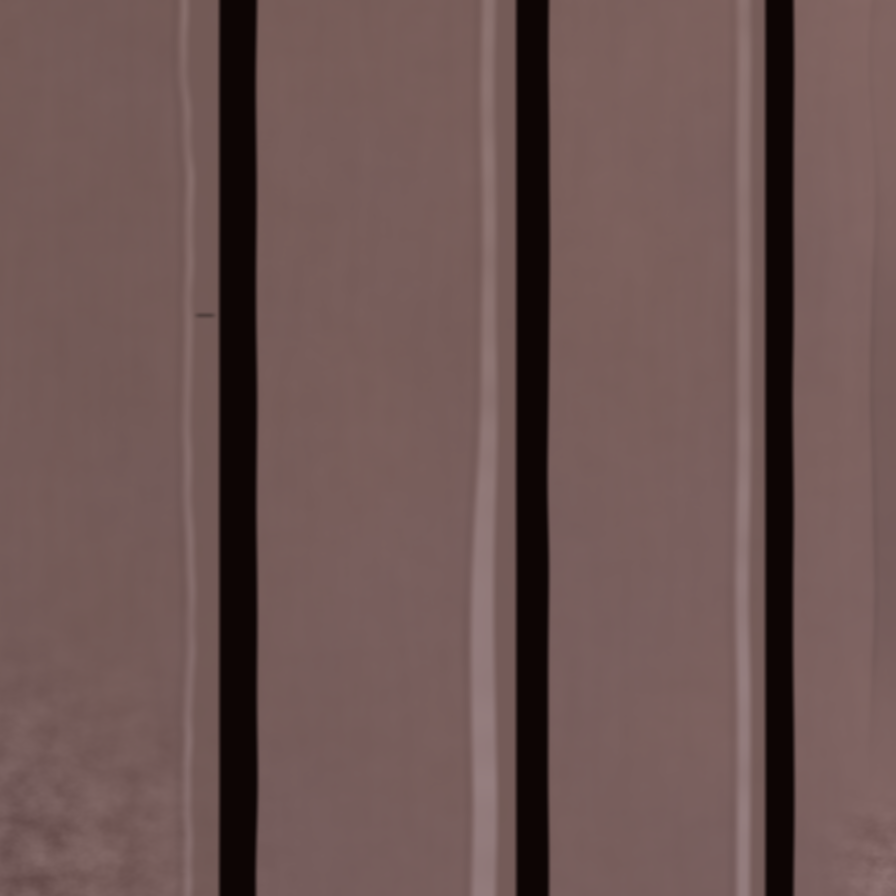
A three.js fragment shader for this texture:

```glsl
// Worn brown vertical boards with dark gaps and pale, uneven raised edges.
varying vec2 vUv;

const vec3 BOARD_DARK = vec3(0.435, 0.338, 0.322);
const vec3 BOARD_LIGHT = vec3(0.515, 0.402, 0.388);
const vec3 COOL_TINT = vec3(0.455, 0.365, 0.375);
const vec3 EDGE_FACE = vec3(0.445, 0.350, 0.335);
const vec3 RIDGE = vec3(0.585, 0.490, 0.480);
const vec3 GAP = vec3(0.050, 0.018, 0.016);
const int GAP_COUNT = 3;

vec2 hashGradient(vec2 cell) {
  vec2 q = vec2(dot(cell, vec2(127.1, 311.7)), dot(cell, vec2(269.5, 183.3)));
  return fract(sin(q) * 43758.5) * 2.0 - 1.0;
}

float gradientNoise(vec2 p) {
  vec2 cell = floor(p);
  vec2 f = fract(p);
  vec2 u = f * f * f * (f * (f * 6.0 - 15.0) + 10.0);
  float a = dot(hashGradient(cell), f);
  float b = dot(hashGradient(cell + vec2(1.0, 0.0)), f - vec2(1.0, 0.0));
  float c = dot(hashGradient(cell + vec2(0.0, 1.0)), f - vec2(0.0, 1.0));
  float d = dot(hashGradient(cell + vec2(1.0, 1.0)), f - vec2(1.0, 1.0));
  return mix(mix(a, b, u.x), mix(c, d, u.x), u.y);
}

float fbm(vec2 p) {
  float sum = 0.0;
  float amplitude = 0.6;
  for (int i = 0; i < 4; i++) {
    sum += amplitude * gradientNoise(p);
    p = p * 2.03 + 7.3;
    amplitude *= 0.5;
  }
  return sum;
}

// Soft-edged band: 1 inside halfWidth, 0 beyond halfWidth + blur.
float band(float distanceToAxis, float halfWidth, float blur) {
  return 1.0 - smoothstep(halfWidth - blur, halfWidth + blur, abs(distanceToAxis));
}

// Boards narrow steadily from left to right.
float gapCenter(float i) {
  return 0.2656 + 0.3555 * i - 0.0267 * i * i;
}

vec3 boardSurface(vec2 uv) {
  float light = 0.26 + 0.46 * uv.x + 0.22 * smoothstep(0.87, 0.98, uv.x);
  light += 0.32 * fbm(uv * vec2(3.5, 2.5) + 4.0);
  vec3 color = mix(BOARD_DARK, BOARD_LIGHT, clamp(light, 0.0, 1.0));

  float cool = 0.35 * (1.0 - uv.y) + 0.5 * fbm(uv * 4.0 + 19.0);
  color = mix(color, COOL_TINT, clamp(cool, 0.0, 0.5));

  // Rough patches in the lower corners, over a faint vertical grain
  float leftWear = 1.0 - smoothstep(0.0, 0.34, length(uv * vec2(0.9, 1.0)));
  float rightWear = 1.0 - smoothstep(0.0, 0.11, length(uv - vec2(1.0, 0.03)));
  float rough = fbm(uv * vec2(24.0, 32.0));
  color += rough * (0.012 + 0.16 * leftWear + 0.22 * rightWear);
  color += 0.008 * gradientNoise(uv * vec2(65.0, 9.0));
  return color;
}

vec3 addBoardEdge(vec3 color, vec2 uv, float i) {
  float x = uv.x - gapCenter(i);
  float halfGap = 0.0208 - 0.0026 * i;
  float firstBoard = 1.0 - step(0.5, i);
  float middleBoard = 1.0 - step(0.5, abs(i - 1.0));
  float wobble = gradientNoise(vec2(i * 9.7 + 2.3, uv.y * 5.0));
  float fine = gradientNoise(vec2(i * 5.3 + 8.6, uv.y * 19.0));

  // Recessed face between ridge and gap
  float ridgeX = -0.057 + 0.0085 * i + wobble * mix(0.004, 0.014, firstBoard);
  ridgeX += firstBoard * fine * 0.004;
  ridgeX -= middleBoard * 0.006 * (1.0 - smoothstep(0.35, 0.6, uv.y));
  float face = smoothstep(ridgeX - 0.003, ridgeX + 0.006, x) * (1.0 - step(0.0, x));
  color = mix(color, EDGE_FACE, 0.65 * face);

  // Pale ridge, broader and brighter toward the bottom
  float lower = 1.0 - smoothstep(0.2, 0.75, uv.y);
  float ridgeWidth = mix(0.007, 0.004, firstBoard) + 0.006 * middleBoard * lower;
  float strength = mix(0.65 + 0.25 * lower, 0.48, firstBoard) + 0.3 * fine;
  vec3 ridgeColor = RIDGE + vec3(0.0, 0.005, 0.018) * lower;
  color = mix(color, ridgeColor, clamp(strength, 0.0, 1.0) * band(x - ridgeX, ridgeWidth, 0.005));
  float shade = band(x - ridgeX + ridgeWidth + 0.007, 0.003, 0.005);
  color *= 1.0 - 0.04 * shade;

  // Dark gap with gently uneven sides
  float sideWave = gradientNoise(vec2(i * 3.1 + 6.4, uv.y * 6.0)) * 0.003;
  float gap = band(x - sideWave * 0.5, halfGap + sideWave * 0.4, 0.0035);
  return mix(color, GAP, gap);
}

void main() {
  vec3 color = boardSurface(vUv);
  for (int i = 0; i < GAP_COUNT; i++) {
    color = addBoardEdge(color, vUv, float(i));
  }

  // Faint wavy crease on the last board
  float creaseX = 0.977 + 0.014 * gradientNoise(vec2(3.4, vUv.y * 4.5));
  float creaseSpan = smoothstep(0.1, 0.35, vUv.y) * (1.0 - 0.6 * smoothstep(0.6, 0.85, vUv.y));
  float creaseShade = smoothstep(creaseX - 0.005, creaseX + 0.004, vUv.x);
  color *= 1.0 - creaseSpan * (0.07 * creaseShade + 0.07 * band(vUv.x - creaseX, 0.002, 0.005));

  // Small nick in the first edge
  float nick = band(vUv.x - 0.229, 0.010, 0.005) * band(vUv.y - 0.648, 0.002, 0.003);
  color *= 1.0 - 0.35 * nick;
  gl_FragColor = vec4(color, 1.0);
}
```
